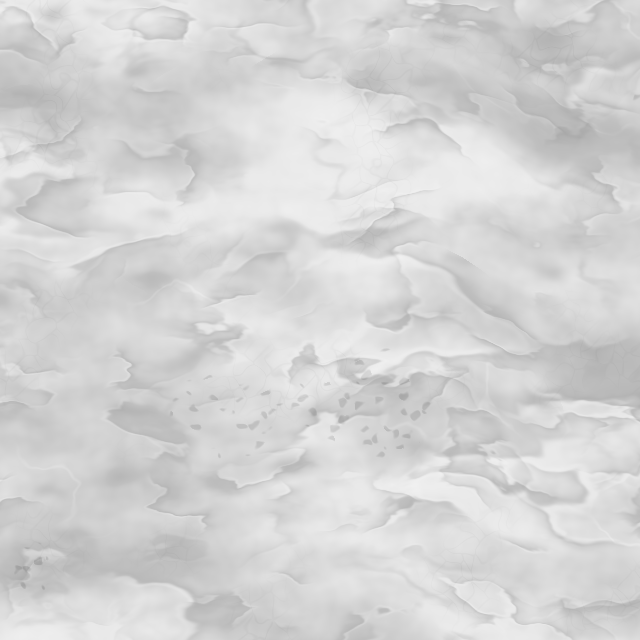
Write a Shadertoy shader that draws this texture.

```glsl
// Pale grey crumpled stone: soft horizontal folds, fading creases, hairline cracks and specks.

vec2 hash2(vec2 p) {
    p = vec2(dot(p, vec2(127.1, 311.7)), dot(p, vec2(269.5, 183.3)));
    return fract(sin(p) * 43758.55);
}

// Gradient noise, about -0.7 to 0.7
float noise(vec2 p) {
    vec2 i = floor(p), f = fract(p);
    vec2 u = f * f * f * (f * (f * 6.0 - 15.0) + 10.0);
    vec4 g;
    for (int k = 0; k < 4; k++) {
        vec2 corner = vec2(k & 1, k >> 1);
        float a = 6.2832 * hash2(i + corner).x;
        g[k] = dot(vec2(cos(a), sin(a)), f - corner);
    }
    return mix(mix(g.x, g.y, u.x), mix(g.z, g.w, u.x), u.y);
}

float fbm(vec2 p) {
    float sum = 0.0, amp = 1.0;
    for (int k = 0; k < 5; k++) {
        sum += amp * noise(p);
        p = mat2(1.9, 0.3, -0.3, 1.9) * p + 17.3;
        amp *= 0.45;
    }
    return sum;
}

// Cellular noise: nearest distance, second distance, random id of the cell
vec3 cells(vec2 p) {
    vec2 i = floor(p);
    vec3 best = vec3(9.0, 9.0, 0.0);
    for (int y = -1; y <= 1; y++)
    for (int x = -1; x <= 1; x++) {
        vec2 cell = i + vec2(x, y);
        float d = length(cell + hash2(cell) - p);
        if (d < best.x) best = vec3(d, best.x, hash2(cell + 51.7).y);
        else best.y = min(best.y, d);
    }
    return best;
}

// Layered sines that bend the folds
vec2 bend(vec2 p) {
    for (int k = 1; k < 5; k++) {
        float f = float(k) * 4.3;
        p += 0.07 / f * vec2(1.5, 1.3) * sin(f * p.yx * vec2(1.3, 1.0) + float(k) * vec2(1.7, 2.9));
    }
    return p;
}

// Darkening of one crease layer: sharp on one side, fading out on the other
float crease(vec2 p, float seed) {
    float h = fbm(p + seed * 23.7);
    float strength = smoothstep(0.02, 0.38, noise(p * vec2(1.1, 0.8) + seed * 41.3));
    float inside = smoothstep(-0.04, 0.03, h);
    float d = max(h, 0.0);
    float shade = inside * (0.085 * exp(-d * 4.0) + 0.055 * exp(-d / 0.05));
    float rim = 0.025 * exp(-pow(h / 0.03 + 1.9, 2.0));
    return strength * (shade - rim);
}

void mainImage(out vec4 fragColor, in vec2 fragCoord) {
    vec2 uv = fragCoord / iResolution.y;
    vec2 q = bend(uv);
    q += vec2(0.03, 0.022) * vec2(noise(uv * 7.0), noise(uv * 7.0 + 9.4));
    q += 0.007 * vec2(noise(uv * 21.0), noise(uv * 21.0 + 5.8));

    // Broad bands and cloudy tone
    float grey = 0.866 + 0.17 * fbm(q * vec2(2.6, 6.4) + 3.1);
    grey += 0.11 * noise(q * vec2(1.6, 3.4) + 44.0);

    // Mottling and small rounded lumps
    grey += 0.03 * noise(uv * vec2(20.0, 27.0)) + 0.018 * noise(uv * 52.0);
    float lump = cells(uv * 27.0 + 0.7 * noise(uv * 19.0)).x;
    grey += 0.03 * (0.45 - lump) * smoothstep(-0.15, 0.25, noise(uv * 5.0 + 8.0));

    // Creases, from broad plates to small wrinkles
    for (int k = 0; k < 5; k++) {
        float n = float(k);
        vec2 p = q * vec2(1.8, 3.7) * (1.0 + 0.6 * n);
        p.y += p.x * 0.4 * sin(n * 2.3 + 0.6);
        grey -= crease(p, n + 1.0);
    }

    // Thin bright veins and dark wrinkles
    float vein = 1.0 - smoothstep(0.0, 0.05, abs(fbm(q * vec2(5.0, 6.0) + 70.0)));
    grey += 0.028 * vein * smoothstep(0.05, 0.35, noise(q * 4.5 + 12.0));
    float wrinkle = 1.0 - smoothstep(0.0, 0.12, abs(fbm(q * vec2(4.0, 9.0) + 37.0)));
    grey -= 0.05 * wrinkle * smoothstep(0.08, 0.4, noise(q * vec2(5.0, 7.0) + 63.0));

    // Soft elongated pits
    vec3 pit = cells(q * vec2(7.0, 15.0) + 6.0);
    grey -= 0.09 * exp(-30.0 * pit.x * pit.x) * step(0.8, pit.z);

    // Compress the ends of the tonal range
    grey = mix(grey, clamp(grey, 0.75, 0.91), 0.6);

    // Hairline cracks in patches
    vec3 net = cells(uv * 36.0 + 0.9 * noise(uv * 30.0));
    float crack = 1.0 - smoothstep(0.0, 0.16, net.y - net.x);
    grey -= 0.022 * crack * smoothstep(0.05, 0.4, noise(uv * 6.0 + 25.0));

    // Clusters of dark specks with ragged outlines
    vec3 speck = cells(uv * vec2(52.0, 64.0) + 0.6 * noise(uv * 60.0));
    float radius = 0.42 * smoothstep(0.55, 1.0, speck.z) * smoothstep(0.27, 0.45, noise(uv * 4.2 + 31.0));
    grey -= 0.09 * (1.0 - smoothstep(radius - 0.12, radius + 0.12, speck.x)) * smoothstep(0.06, 0.16, radius);

    fragColor = vec4(vec3(clamp(grey, 0.0, 1.0)), 1.0);
}
```
